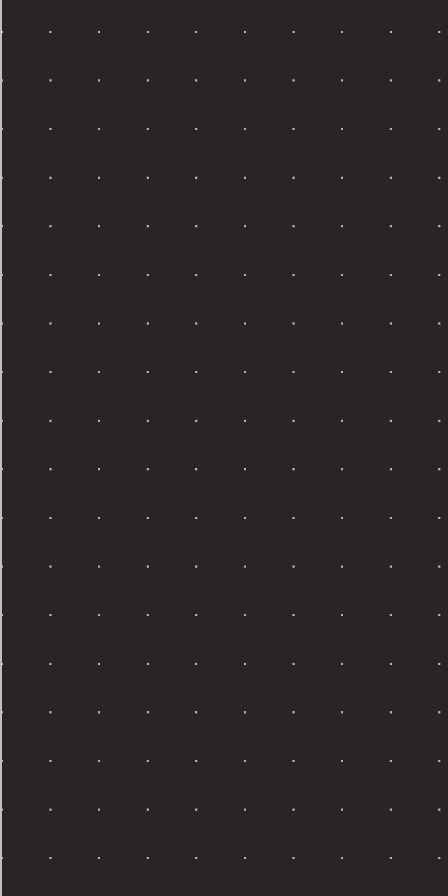
Reproduce this pattern procedurally as a WebGL 1 fragment shader.

```glsl
precision highp float;

// A dark charcoal sheet with a square grid of tiny crisp pale specks and a
// thin light strip along the left edge. The grid is a folded box field,
// measured in canvas widths from the top left corner.

uniform vec2 u_resolution;

#define PITCH 0.1085
#define FIRST_SPECK vec2(0.0042, 0.0711)
#define SPECK_HALF_SIZE 0.0024
#define EDGE_WIDTH 0.0039
#define EDGE_SOFTNESS 0.5
#define GROUND_COLOR vec3(0.16, 0.143, 0.15)
#define SPECK_COLOR vec3(0.70, 0.69, 0.69)
#define STRIP_COLOR vec3(0.76, 0.75, 0.75)

// Offset from the nearest speck centre of the repeating grid.
vec2 nearestSpeckOffset(vec2 p) {
  return (fract((p - FIRST_SPECK) / PITCH + 0.5) - 0.5) * PITCH;
}

// Smoothed inside mask of a signed distance, over a given blend width.
float insideMask(float signedDistance, float blend) {
  return clamp(0.5 - signedDistance / blend, 0.0, 1.0);
}

// Square speck: product of the masks along both axes.
float speckMask(vec2 offset, float blend) {
  vec2 d = abs(offset) - SPECK_HALF_SIZE;
  return insideMask(d.x, blend) * insideMask(d.y, blend);
}

void main() {
  float pixel = 1.0 / u_resolution.x;
  float blend = pixel * EDGE_SOFTNESS;
  vec2 p = vec2(gl_FragCoord.x, u_resolution.y - gl_FragCoord.y) * pixel;

  // Specks over the flat ground.
  float speck = speckMask(nearestSpeckOffset(p), blend);
  vec3 color = mix(GROUND_COLOR, SPECK_COLOR, speck);

  // Light strip on the left edge.
  color = mix(color, STRIP_COLOR, insideMask(p.x - EDGE_WIDTH, blend));

  gl_FragColor = vec4(color, 1.0);
}
```
